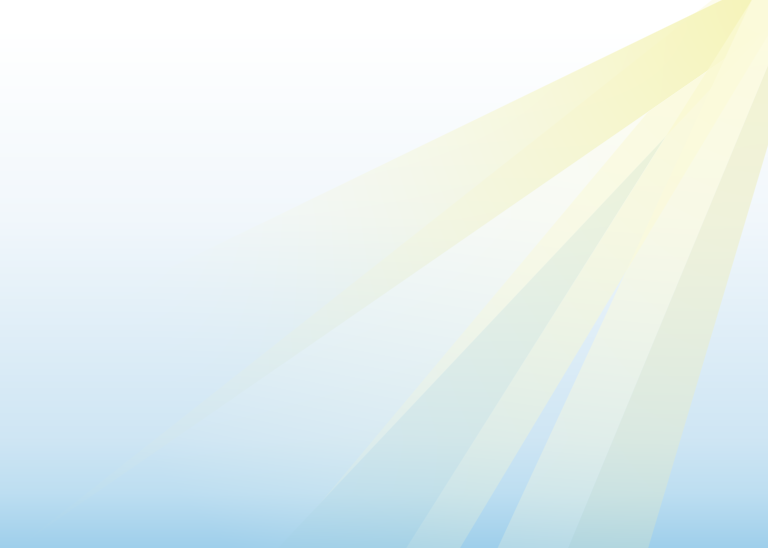
Give the GLSL for this background, as a Shadertoy shader.

```glsl
#define ASPECT 1.4
#define EDGE_SOFTNESS 0.8
#define LIGHT_SOURCE vec2(1.0, 1.0)
#define DEEP_BLUE vec3(0.62, 0.81, 0.92)
#define MID_BLUE vec3(0.74, 0.87, 0.945)
#define PALE_BLUE vec3(0.81, 0.90, 0.955)
#define MIST vec3(0.945, 0.968, 0.985)
#define YELLOW vec3(0.955, 0.95, 0.70)
#define CREAM vec3(0.98, 0.975, 0.82)
#define IVORY vec3(0.99, 0.99, 0.93)
#define OLIVE vec3(0.88, 0.92, 0.72)

// Linear ramp from 0 to 1 between two heights
float ramp(float low, float high, float h) {
    return clamp((h - low) / (high - low), 0.0, 1.0);
}

// Vertical sky gradient, deepest at the bottom
vec3 skyColor(float h) {
    vec3 sky = mix(DEEP_BLUE, MID_BLUE, ramp(0.0, 0.1, h));
    sky = mix(sky, PALE_BLUE, ramp(0.1, 0.2, h));
    sky = mix(sky, MIST, ramp(0.2, 0.6, h));
    return mix(sky, vec3(1.0), ramp(0.6, 0.95, h));
}

// Smooth coverage of the side right of a line running from line.xy down to line.zw
float rightOf(vec2 uv, vec4 line) {
    vec2 stretch = vec2(ASPECT, 1.0);
    vec2 along = (line.zw - line.xy) * stretch;
    vec2 offset = (uv - line.xy) * stretch;
    float dist = (along.x * offset.y - along.y * offset.x) / length(along);
    float width = EDGE_SOFTNESS / iResolution.y;
    return smoothstep(-width, width, dist);
}

// Opacity of a beam, falling to zero at its reach
float fade(float dist, float strength, float reach, float power) {
    return strength * pow(max(1.0 - dist / reach, 0.0), power);
}

void mainImage(out vec4 fragColor, in vec2 fragCoord) {
    vec2 uv = fragCoord / iResolution.xy;
    float dist = length((uv - LIGHT_SOURCE) * vec2(ASPECT, 1.0));

    // Beam borders, from the upper left round to the lower right
    float outer = rightOf(uv, vec4(0.940, 1.0, 0.0, 0.361));
    float goldStart = rightOf(uv, vec4(0.927, 1.0, 0.065, 0.047));
    float goldEnd = rightOf(uv, vec4(1.0, 0.947, 0.078, 0.055));
    float sliverStart = rightOf(uv, vec4(0.957, 0.985, 0.368, 0.0));
    float sliverEnd = rightOf(uv, vec4(1.0, 0.949, 0.362, 0.0));
    float creamStart = rightOf(uv, vec4(0.979, 1.0, 0.529, 0.0));
    float creamEnd = rightOf(uv, vec4(1.0, 0.936, 0.599, 0.0));
    float paleStart = rightOf(uv, vec4(0.979, 1.0, 0.648, 0.0));
    float paleEnd = rightOf(uv, vec4(1.0, 0.881, 0.740, 0.0));
    float last = rightOf(uv, vec4(1.0, 0.735, 0.844, 0.0));

    vec3 color = skyColor(uv.y);

    // Wide yellow beam with its brighter lower band
    color = mix(color, YELLOW, outer * (1.0 - goldEnd) * fade(dist, 0.95, 1.3, 1.7));
    color = mix(color, vec3(0.97, 0.96, 0.74),
                goldStart * (1.0 - goldEnd) * fade(dist, 0.28, 1.75, 1.0));

    // White beam and the thin sliver along its lower side
    float white = goldEnd * (1.0 - sliverEnd);
    color = mix(color, IVORY, white * fade(dist, 0.85, 1.4, 1.0));
    color = mix(color, CREAM, white * sliverStart * fade(dist, 0.65, 1.5, 1.0));

    // Steep beams
    color = mix(color, OLIVE, sliverEnd * (1.0 - creamStart) * fade(dist, 0.7, 1.5, 1.3));
    color = mix(color, CREAM, creamStart * (1.0 - creamEnd) * fade(dist, 0.9, 1.5, 1.0));
    color = mix(color, vec3(0.985, 0.98, 0.86),
                paleStart * (1.0 - paleEnd) * fade(dist, 0.9, 1.5, 1.0));
    color = mix(color, vec3(0.93, 0.93, 0.74),
                paleEnd * (1.0 - last) * fade(dist, 0.7, 1.6, 1.0));

    fragColor = vec4(color, 1.0);
}
```
